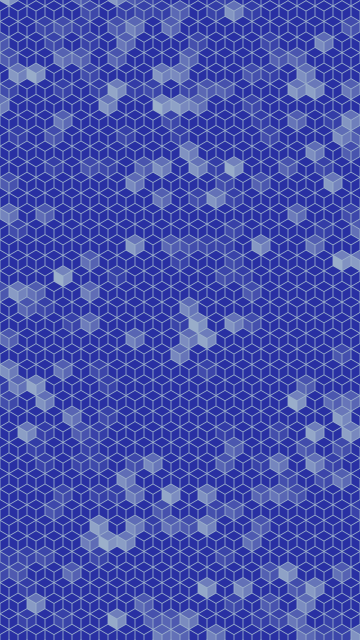
Reproduce this pattern procedurally as a WebGL 2 fragment shader.

```glsl
#version 300 es
precision highp float;
// Isometric cube lattice: hexagonal cells, each split into three rhombic faces
// by a Y of hairlines. Noise-clustered cells are lit with a random strength,
// each face taking its own share of the light.

uniform vec2 u_resolution;
out vec4 fragColor;

const float CELLS_ACROSS = 20.0;
const float TOP_OFFSET   = 0.615;  // first row centre below the top, in cells
const float LINE_WIDTH   = 0.046;  // in cell widths
const float CLUSTER_SIZE = 2.6;    // in cell widths
const float LIT_MIN      = -0.08;  // chance of a lit cell in sparse areas
const float LIT_MAX      = 0.64;   // and in dense ones
const float GLOW_MIN     = 0.14;
const float GLOW_SKEW    = 1.7;    // higher makes bright cubes rarer
const float LEFT_LIGHT   = 1.0;
const float RIGHT_LIGHT  = 0.78;
const float TOP_LIGHT    = 0.64;
const int   SAMPLES      = 3;      // supersampling per axis
const vec3  BASE_BLUE    = vec3(0.160, 0.190, 0.640);
const vec3  PALE_BLUE    = vec3(0.610, 0.690, 0.795);

const float SQRT3 = 1.7320508;
const vec2  LATTICE = vec2(1.0, SQRT3);

float hash(vec2 p) {
    return fract(sin(dot(p, vec2(127.1, 311.7))) * 43758.5453);
}

float valueNoise(vec2 p) {
    vec2 i = floor(p), f = fract(p);
    f = f * f * (3.0 - 2.0 * f);
    return mix(mix(hash(i), hash(i + vec2(1.0, 0.0)), f.x),
               mix(hash(i + vec2(0.0, 1.0)), hash(i + vec2(1.0, 1.0)), f.x), f.y);
}

// Centre of the nearest hexagon, from two interleaved rectangular grids.
vec2 hexCentre(vec2 p) {
    vec2 even = floor(p / LATTICE + 0.5) * LATTICE;
    vec2 odd  = (floor(p / LATTICE) + 0.5) * LATTICE;
    vec2 a = p - even, b = p - odd;
    return dot(a, a) < dot(b, b) ? even : odd;
}

// Distance to the hexagon outline and to the Y that joins the three faces.
float edgeDistance(vec2 p) {
    vec2 s = vec2(abs(p.x), p.y);
    float outline = 0.5 - max(s.x, 0.5 * s.x + 0.5 * SQRT3 * abs(s.y));
    float stem = s.y < 0.0 ? s.x : length(s);
    vec2 armDir = vec2(0.5 * SQRT3, 0.5);
    float arm = dot(s, armDir) > 0.0 ? abs(s.x * armDir.y - s.y * armDir.x) : length(s);
    return min(outline, min(stem, arm));
}

float faceLight(vec2 p) {
    if (p.y * SQRT3 > abs(p.x)) return TOP_LIGHT;
    return p.x < 0.0 ? LEFT_LIGHT : RIGHT_LIGHT;
}

// Strength of a whole cube; zero when it is unlit.
float cubeGlow(vec2 centre) {
    vec2 id = floor(centre / (0.5 * LATTICE) + 0.5);
    float chance = mix(LIT_MIN, LIT_MAX, valueNoise(centre / CLUSTER_SIZE + 40.0));
    float lit = step(hash(id + 7.3), chance);
    return lit * mix(GLOW_MIN, 1.0, pow(hash(id + 61.9), GLOW_SKEW));
}

vec3 cubePattern(vec2 p, float pixel) {
    vec2 centre = hexCentre(p);
    vec2 local = p - centre;
    vec3 colour = mix(BASE_BLUE, PALE_BLUE, cubeGlow(centre) * faceLight(local));
    float reach = 0.5 * (LINE_WIDTH + pixel) - edgeDistance(local);
    float line = clamp(reach, 0.0, min(LINE_WIDTH, pixel)) / pixel;
    return mix(colour, PALE_BLUE, line);
}

void main() {
    float scale = CELLS_ACROSS / u_resolution.x;
    float n = float(SAMPLES);
    vec3 sum = vec3(0.0);
    for (int j = 0; j < SAMPLES; j++) {
        for (int i = 0; i < SAMPLES; i++) {
            vec2 jitter = (vec2(i, j) + 0.5) / n - 0.5;
            vec2 p = (gl_FragCoord.xy + jitter - vec2(0.0, u_resolution.y)) * scale;
            sum += cubePattern(p + vec2(0.0, TOP_OFFSET), scale / n);
        }
    }
    fragColor = vec4(sum / (n * n), 1.0);
}
```
